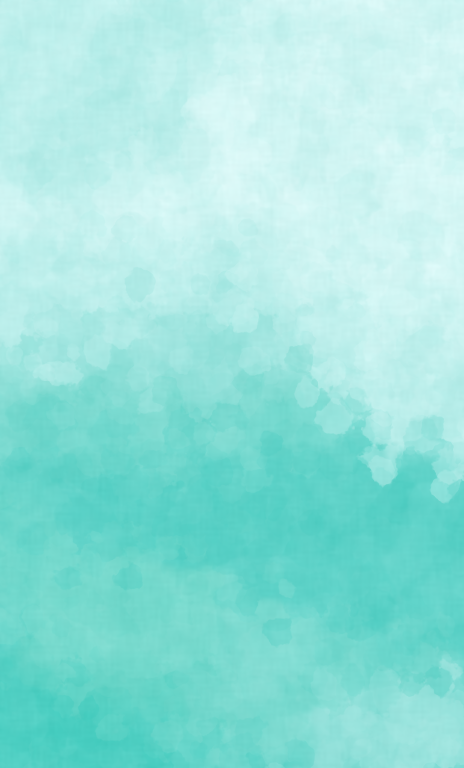
A Shadertoy shader for this background:

```glsl
// A turquoise watercolour sky: pale clouds over a deep teal band with soft
// washes below. A smooth colour field is warped by noise, then overpainted
// with ragged round dabs that each take the colour near their centre.

#define WARP 0.095          // irregularity of the wash borders
#define DAB_ALPHA 0.44      // opacity of one dab
#define DAB_JITTER 0.060    // how far a dab may borrow its colour
#define DAB_CELLS 10.0      // dabs along the height in the coarsest layer
#define DAB_TINT 0.038      // lightness variation between dabs
#define STAIN 0.036         // strength of the sharp-edged pigment stains
#define MOTTLE 0.060        // slow variation in pigment
#define GRAIN 0.012         // strength of the paper weave

const vec3 PALE  = vec3(0.825, 0.963, 0.955);
const vec3 MIST  = vec3(0.72, 0.93, 0.915);
const vec3 MID   = vec3(0.50, 0.86, 0.82);
const vec3 DEEP  = vec3(0.36, 0.82, 0.78);
const vec3 TEAL  = vec3(0.30, 0.81, 0.76);
const vec3 GREEN = vec3(0.46, 0.85, 0.80);
const vec3 FOAM  = vec3(0.59, 0.885, 0.86);

vec2 hash2(vec2 p) {
    vec3 q = fract(p.xyx * vec3(0.1031, 0.1030, 0.0973));
    q += dot(q, q.yzx + 33.33);
    return fract((q.xx + q.yz) * q.zy);
}

float noise(vec2 p) {
    vec2 i = floor(p), f = fract(p);
    f = f * f * (3.0 - 2.0 * f);
    float low = mix(hash2(i).x, hash2(i + vec2(1, 0)).x, f.x);
    float high = mix(hash2(i + vec2(0, 1)).x, hash2(i + vec2(1, 1)).x, f.x);
    return mix(low, high, f.y);
}

// Fractal noise, centred on zero
float fbm(vec2 p) {
    float sum = 0.0, amp = 0.5;
    for (int i = 0; i < 4; i++) {
        sum += amp * (noise(p) - 0.5);
        p = mat2(1.6, 1.2, -1.2, 1.6) * p + 7.3;
        amp *= 0.55;
    }
    return sum;
}

// Soft elliptical patch: 1 inside, 0 outside
float patchMask(vec2 p, vec2 centre, vec2 radius, float blur) {
    return 1.0 - smoothstep(1.0 - blur, 1.0 + blur, length((p - centre) / radius));
}

// Colour field; p spans 0..1 on both axes
vec3 wash(vec2 p, float aspect) {
    vec2 n = p * vec2(aspect, 1.0) * 10.0;
    p += WARP * vec2(fbm(n + 3.7) * 1.6, fbm(n + 41.2));

    // Deep band, lighter above
    float right = smoothstep(0.55, 0.80, p.x);
    vec3 col = mix(DEEP, MID, smoothstep(0.36, 0.46, p.y) * (1.0 - 0.6 * right));
    col = mix(col, FOAM, 0.65 * smoothstep(0.43, 0.53, p.y));

    // Lower washes
    col = mix(col, GREEN, 0.75 * patchMask(p, vec2(0.0, 0.28), vec2(0.16, 0.09), 0.4));
    col = mix(col, GREEN, 0.95 * patchMask(p, vec2(0.29, 0.17), vec2(0.24, 0.12), 0.15));
    col = mix(col, MID, 0.9 * patchMask(p, vec2(0.55, 0.11), vec2(0.17, 0.10), 0.15));
    col = mix(col, MID, 0.55 * patchMask(p, vec2(0.80, 0.14), vec2(0.20, 0.05), 0.3));
    col = mix(col, TEAL, 0.9 * patchMask(p, vec2(0.06, 0.03), vec2(0.34, 0.09), 0.5));
    col = mix(col, FOAM, patchMask(p, vec2(0.88, 0.04), vec2(0.23, 0.10), 0.12));

    // Cloud, whose border dips to the right
    float above = p.y - 0.515 + 0.135 * smoothstep(0.50, 0.88, p.x);
    vec3 cloud = mix(FOAM, MIST, smoothstep(-0.01, 0.10, above + 0.09 * right));
    cloud = mix(cloud, PALE, 0.9 * smoothstep(0.06, 0.25, above));
    cloud = mix(cloud, MIST, 0.6 * patchMask(p, vec2(0.0, 0.63), vec2(0.20, 0.06), 0.3));
    cloud = mix(cloud, MIST, 0.9 * patchMask(p, vec2(0.06, 0.92), vec2(0.38, 0.15), 0.25));
    cloud = mix(cloud, MIST, 0.45 * patchMask(p, vec2(0.40, 0.99), vec2(0.30, 0.07), 0.5));
    cloud = mix(cloud, MIST, 0.6 * patchMask(p, vec2(1.0, 0.80), vec2(0.12, 0.03), 0.3));
    return mix(col, cloud, smoothstep(-0.015, 0.025, above));
}

void mainImage(out vec4 fragColor, in vec2 fragCoord) {
    vec2 uv = fragCoord / iResolution.xy;
    float aspect = iResolution.x / iResolution.y;
    vec2 pos = vec2(uv.x * aspect, uv.y);
    vec3 col = wash(uv, aspect);

    // Dabs, from broad to fine
    float ragged = 0.7 * fbm(pos * 50.0);
    for (int layer = 0; layer < 3; layer++) {
        float cells = DAB_CELLS * pow(1.7, float(layer));
        vec2 cell = floor(pos * cells);
        for (int k = 0; k < 9; k++) {
            vec2 id = cell + vec2(k % 3 - 1, k / 3 - 1);
            vec2 rnd = hash2(id + 57.0 * float(layer) + 11.0);
            vec2 tint = hash2(id + 31.0 * float(layer) + 83.0);
            vec2 centre = id + 0.5 + 0.7 * (rnd - 0.5);
            float radius = mix(0.30, 0.62, tint.x);
            float dist = length(pos * cells - centre) - radius + ragged;
            float cover = DAB_ALPHA * (1.0 - smoothstep(-0.05, 0.05, dist));
            vec2 source = centre / cells + DAB_JITTER * (tint - 0.5) * 2.0;
            vec3 paint = wash(source / vec2(aspect, 1.0), aspect);
            paint += DAB_TINT * (rnd.y - 0.5) * vec3(1.5, 0.5, 0.6);
            col = mix(col, paint, cover);
        }
    }

    // Sharp-edged stains, pigment mottling and woven paper grain
    float stain = smoothstep(-0.03, 0.03, fbm(pos * 9.0 + 5.0))
                + smoothstep(-0.04, 0.04, fbm(pos * 20.0 + 61.0)) - 1.0;
    float pigment = 0.5 * STAIN * stain + MOTTLE * fbm(pos * 30.0 + 19.0);
    col += pigment * vec3(1.3, 0.45, 0.55);
    float weave = noise(pos * vec2(260.0, 60.0)) + noise(pos * vec2(60.0, 260.0)) - 1.0;
    fragColor = vec4(clamp(col + GRAIN * weave, 0.0, 1.0), 1.0);
}
```
